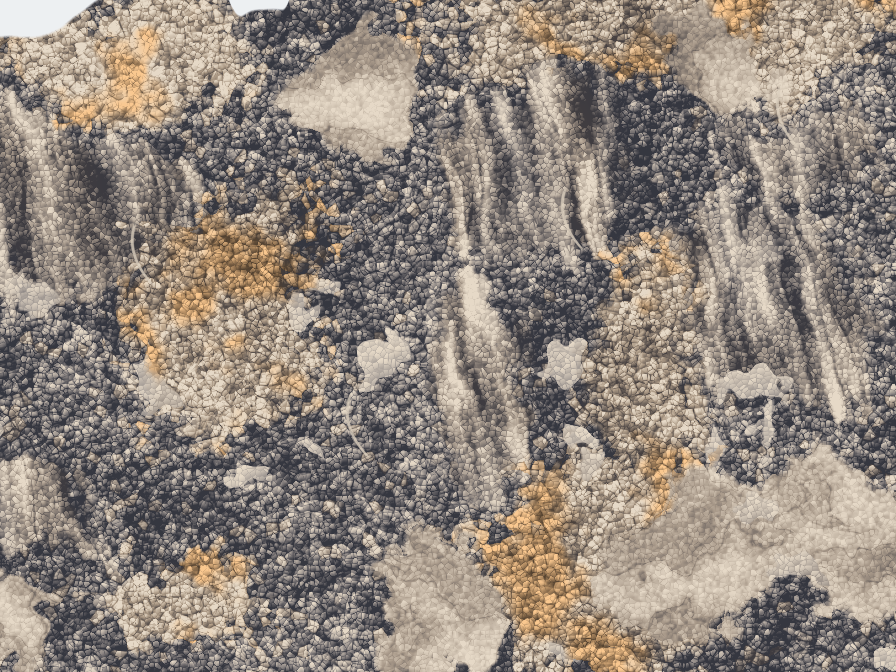
Give the GLSL for this texture, as a Shadertoy shader.

```glsl
// A weathered quarry face: dark coal grit, streaked rock, ochre rubble and clay slabs.
#define COAL vec3(0.20, 0.21, 0.25)
#define GREY vec3(0.53, 0.51, 0.51)
#define PALE vec3(0.90, 0.85, 0.78)
#define DARK_EARTH vec3(0.29, 0.26, 0.25)
#define EARTH vec3(0.68, 0.60, 0.51)
#define OCHRE vec3(0.78, 0.58, 0.36)
#define SKY vec3(0.93, 0.94, 0.95)
#define CRUMBS 30.0
#define STREAKS 42.0
#define CONTRAST 1.12
#define EXPOSURE 0.03

// Regions as ellipses: centre xy, radii zw, in canvas heights.
const vec4 ROCK[6] = vec4[6](
    vec4(0.10, 0.69, 0.17, 0.15), vec4(0.80, 0.73, 0.15, 0.14),
    vec4(0.73, 0.42, 0.07, 0.15), vec4(1.14, 0.54, 0.17, 0.17),
    vec4(1.22, 0.78, 0.14, 0.06), vec4(0.05, 0.25, 0.10, 0.08));
const vec4 SOIL[6] = vec4[6](
    vec4(0.20, 0.92, 0.22, 0.08), vec4(0.33, 0.55, 0.17, 0.19),
    vec4(1.00, 0.94, 0.38, 0.09), vec4(0.96, 0.42, 0.10, 0.20),
    vec4(0.28, 0.12, 0.15, 0.07), vec4(0.87, 0.14, 0.18, 0.18));
const vec4 CLAY[6] = vec4[6](
    vec4(0.55, 0.87, 0.09, 0.09), vec4(0.65, 0.12, 0.09, 0.11),
    vec4(1.08, 0.17, 0.16, 0.11), vec4(1.25, 0.20, 0.12, 0.13),
    vec4(1.08, 0.88, 0.10, 0.07), vec4(0.02, 0.07, 0.06, 0.06));

float hash(vec2 p) {
    vec3 q = fract(p.xyx * 0.1031);
    q += dot(q, q.yzx + 33.33);
    return fract((q.x + q.y) * q.z);
}

float noise(vec2 p) {
    vec2 i = floor(p), f = fract(p);
    f = f * f * (3.0 - 2.0 * f);
    return mix(mix(hash(i), hash(i + vec2(1, 0)), f.x),
               mix(hash(i + vec2(0, 1)), hash(i + 1.0), f.x), f.y);
}

float fbm(vec2 p) {
    float sum = 0.0, amp = 0.533;
    for (int i = 0; i < 4; i++) {
        sum += amp * noise(p);
        p = mat2(1.6, 1.2, -1.2, 1.6) * p + 7.3;
        amp *= 0.5;
    }
    return sum;
}

// Cellular crumbs: x = lit tone, y = random id, z = gap to the neighbour.
vec3 crumbs(vec2 p) {
    vec2 cell = floor(p), nearest = vec2(0);
    float d1 = 9.0, d2 = 9.0, id = 0.0;
    for (int j = -1; j <= 1; j++)
    for (int i = -1; i <= 1; i++) {
        vec2 c = cell + vec2(i, j);
        vec2 r = p - c - vec2(hash(c), hash(c + 71.7));
        float d = length(r);
        if (d < d1) { d2 = d1; d1 = d; nearest = r; id = hash(c + 23.1); }
        else d2 = min(d2, d);
    }
    float lit = 0.1 + 0.8 * id + 0.5 * dot(nearest, vec2(-0.4, 0.9));
    return vec3(lit * smoothstep(0.0, 0.24, d2 - d1), id, d2 - d1);
}

float region(vec2 p, vec4 shapes[6]) {
    float inside = -1.0;
    for (int i = 0; i < 6; i++)
        inside = max(inside, 1.0 - length((p - shapes[i].xy) / shapes[i].zw));
    return inside;
}

void mainImage(out vec4 fragColor, in vec2 fragCoord) {
    vec2 p = fragCoord / iResolution.y;
    vec2 bend = vec2(fbm(p * 7.0), fbm(p * 7.0 + 31.0)) - 0.5;
    vec2 w = p + 0.16 * bend + 0.03 * (vec2(noise(p * 45.0), noise(p * 45.0 + 9.0)) - 0.5);

    // Loose grit at three sizes
    vec3 big = crumbs(w * CRUMBS);
    vec3 mid = crumbs(p * CRUMBS * 2.1 + 5.0);
    vec3 fine = crumbs(p * CRUMBS * 4.2 + 11.0);
    float grit = 0.3 * big.x + 0.45 * mid.x + 0.5 * fine.x;

    // Steep streaks with dark cracks
    vec2 lean = vec2(p.x + 0.18 * p.y + 0.05 * bend.x, p.y);
    float streak = fbm(lean * vec2(STREAKS, 7.0));
    float crack = smoothstep(0.0, 0.09, abs(fbm(lean * vec2(24.0, 4.0) + 3.0) - 0.5));

    // Region masks, broken up by single crumbs
    float ragged = 0.3 * (mid.y - 0.5) + 0.35 * (big.y - 0.5);
    float rock = smoothstep(-0.12, 0.22, region(w, ROCK) + 0.4 * ragged + 0.8 * (streak - 0.5));
    float soil = smoothstep(-0.1, 0.2, region(w, SOIL) + ragged);
    float clay = smoothstep(-0.02, 0.14, region(w, CLAY) + 0.3 * ragged);

    // Tone and warmth of each material
    float tone = grit - 0.19;
    float warmth = 0.1 + 0.5 * smoothstep(0.85, 0.95, mid.y);
    float rockTone = 0.5 + 1.5 * (streak - 0.5) + 0.4 * (fine.x - 0.42) - 0.3 * (1.0 - crack);
    tone = mix(tone, rockTone, rock * 0.9);
    warmth = mix(warmth, 0.2 + 0.4 * noise(lean * vec2(20.0, 5.0)), rock);
    tone = mix(tone, grit + 0.08, soil);
    warmth = mix(warmth, 0.85, soil);
    float slab = fbm(w * vec2(9.0, 14.0));
    float fissure = smoothstep(0.0, 0.03, abs(slab - 0.5));
    float clayTone = 0.6 + 0.7 * (slab - 0.45) + 0.2 * (fine.x - 0.42) - 0.16 * (1.0 - fissure);
    tone = mix(tone, clayTone, clay);
    warmth = mix(warmth, 0.6, clay);

    // Broad hollows, fine tooth and scattered pale stones
    tone += 0.5 * (fbm(p * 4.5 + 2.0) - 0.5) + 0.22 * (noise(p * 190.0) - 0.5);
    vec3 stone = crumbs(w * 19.0 + 40.0);
    float stoneMask = step(0.94, stone.y) * smoothstep(0.12, 0.22, stone.z) * smoothstep(0.75, 0.5, p.y);
    tone = mix(tone, 0.62 + 0.3 * (stone.x - 0.5) + 0.3 * (fine.x - 0.4), stoneMask);
    tone = clamp((tone - 0.48) * CONTRAST + 0.48 + EXPOSURE, 0.0, 1.0);

    // Colour ramps
    float low = smoothstep(0.0, 1.0, tone / 0.9) * 0.3 + tone * 0.7;
    vec3 cool = mix(mix(COAL, GREY, min(low / 0.45, 1.0)), PALE, max(low - 0.45, 0.0) / 0.55);
    vec3 warm = mix(mix(DARK_EARTH, EARTH, min(low / 0.6, 1.0)), PALE, max(low - 0.6, 0.0) / 0.4);
    vec3 color = mix(cool, warm, warmth * (1.0 - 0.6 * stoneMask));
    float rust = soil * (1.0 - clay) * smoothstep(0.48, 0.66, fbm(p * 10.0 + 17.0));
    color = mix(color, OCHRE * (0.45 + 0.85 * tone), 0.7 * rust);

    // Thin curved roots
    for (int i = 0; i < 4; i++) {
        float k = float(i);
        vec2 q = p - vec2(0.2 + 0.32 * k, 0.3 + 0.6 * hash(vec2(k, 4.0)));
        float offset = abs(q.x + 0.3 * q.y - 7.0 * q.y * q.y);
        float root = smoothstep(0.0035, 0.001, offset) * smoothstep(0.05, 0.04, abs(q.y));
        color = mix(color, PALE * 0.95, 0.8 * root);
    }

    // Strip of sky above the ragged crest
    float crest = 0.945 + 0.1 * smoothstep(0.05, 0.24, p.x) + 0.1 * smoothstep(0.42, 0.5, p.x)
                - 0.075 * smoothstep(0.07, 0.03, abs(p.x - 0.39)) + 0.06 * bend.y;
    color = mix(color, SKY, smoothstep(-0.003, 0.003, p.y - crest));
    fragColor = vec4(color, 1.0);
}
```
